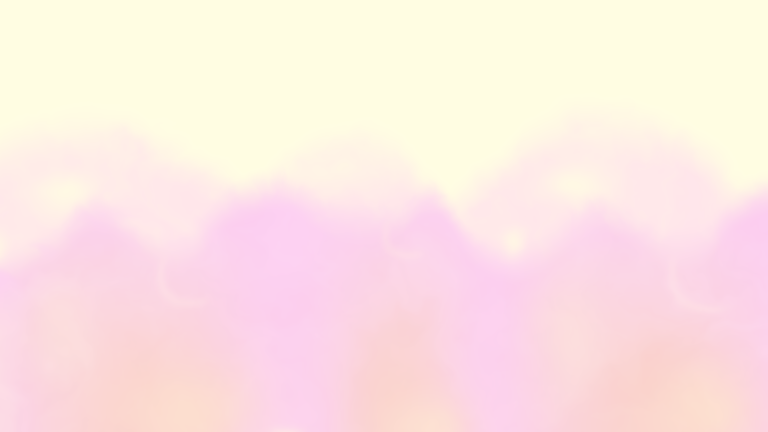
This background is drawn by a Shadertoy shader. Its source:

```glsl
// Pastel cloud bank under a cream sky: soft parabolic crests, a pink body and
// peach depths. Lobes wrap horizontally so the bank repeats, while warped value
// noise feathers each layer. Coordinates are measured in canvas heights.

const float PERIOD = 1.185;

float hash(vec2 cell) {
    vec3 q = fract(vec3(cell.xyx) * 0.1031);
    q += dot(q, q.yzx + 33.33);
    return fract((q.x + q.y) * q.z);
}

float noise(vec2 p) {
    vec2 i = floor(p), f = fract(p);
    f = f * f * (3.0 - 2.0 * f);
    return mix(mix(hash(i), hash(i + vec2(1, 0)), f.x),
               mix(hash(i + vec2(0, 1)), hash(i + vec2(1, 1)), f.x), f.y);
}

float fbm(vec2 p) {
    float sum = 0.0, gain = 0.5;
    for (int i = 0; i < 4; i++) {
        sum += gain * noise(p);
        p = mat2(1.6, 1.2, -1.2, 1.6) * p + 7.3;
        gain *= 0.5;
    }
    return sum;
}

// Signed horizontal distance to the nearest repeat of a centre
float wrapX(float x, float centre) {
    return mod(x - centre + 0.5 * PERIOD, PERIOD) - 0.5 * PERIOD;
}

float lobe(float x, float centre, float width) {
    float d = wrapX(x, centre) / width;
    return exp(-d * d);
}

float puff(vec2 p, vec2 centre, vec2 radius) {
    vec2 d = vec2(wrapX(p.x, centre.x), p.y - centre.y) / radius;
    return exp(-dot(d, d));
}

// Thin lit rim on the lower left of a rounded billow
float rim(vec2 p, vec2 centre, float radius) {
    vec2 d = vec2(wrapX(p.x, centre.x), p.y - centre.y);
    float band = (length(d) - radius) / 0.012;
    return exp(-band * band) * smoothstep(0.0, radius, -d.x - d.y);
}

void mainImage(out vec4 fragColor, in vec2 fragCoord) {
    vec2 uv = fragCoord / iResolution.y;
    vec2 drift = vec2(fbm(uv * 7.0), fbm(uv * 7.0 + 19.0)) - 0.47;
    vec2 p = uv + 0.05 * drift;
    float fluff = fbm(uv * vec2(10.0, 7.0) + 3.0 * drift) - 0.47;

    // Upper crests: a broad hump and a narrow one in each period
    vec3 color = vec3(1.0, 0.993, 0.888);
    float broad = wrapX(p.x, 0.215) / 0.359;
    float narrow = wrapX(p.x, 0.806) / 0.232;
    float crest = max(0.76 - 0.20 * broad * broad, 0.71 - 0.14 * narrow * narrow);
    float haze = smoothstep(-0.015, 0.14, crest - p.y + 0.05 * fluff);
    haze *= 0.85 + 0.5 * fluff;
    haze *= 1.0 - 0.75 * puff(p, vec2(0.15, 0.56), vec2(0.08, 0.045));
    haze *= 1.0 - 0.5 * puff(p, vec2(0.77, 0.60), vec2(0.12, 0.05));
    color = mix(color, vec3(1.0, 0.90, 0.92), clamp(haze, 0.0, 1.0));

    // Pink body with an uneven shoulder line
    float shoulder = 0.41
        + 0.12 * lobe(p.x, 0.22, 0.11) + 0.14 * lobe(p.x, 0.56, 0.10)
        + 0.12 * lobe(p.x, 0.69, 0.10) + 0.10 * lobe(p.x, 0.88, 0.12)
        + 0.12 * lobe(p.x, 1.02, 0.07);
    float body = smoothstep(-0.04, 0.075, shoulder - p.y + 0.05 * fluff);
    vec3 pink = mix(vec3(0.985, 0.835, 0.91), vec3(0.99, 0.815, 0.945),
                    clamp(lobe(p.x, 0.66, 0.17) + lobe(p.x, 1.15, 0.13), 0.0, 1.0));
    pink = mix(pink, vec3(0.99, 0.81, 0.95), 0.6 * smoothstep(0.38, 0.52, p.y));
    color = mix(color, pink, body);

    // Peach columns emerge toward the base
    float columns = lobe(p.x, 0.32, 0.23) + lobe(p.x, 0.92, 0.13);
    float depth = smoothstep(0.46, 0.08, p.y + 0.08 * fluff);
    color = mix(color, vec3(0.98, 0.825, 0.805), clamp(columns, 0.0, 1.0) * depth);

    // Pale billows and the small gaps that admit sky
    color = mix(color, vec3(0.988, 0.875, 0.865),
                0.85 * puff(p, vec2(0.14, 0.22), vec2(0.085, 0.13)));
    color = mix(color, vec3(0.992, 0.885, 0.81),
                0.85 * puff(p, vec2(0.45, 0.04), vec2(0.13, 0.10)));
    color = mix(color, vec3(0.992, 0.89, 0.82),
                0.8 * puff(p, vec2(1.0, 0.01), vec2(0.10, 0.07)));
    color = mix(color, vec3(0.99, 0.875, 0.89),
                0.7 * smoothstep(0.08, 0.0, p.x) * smoothstep(0.36, 0.22, p.y));
    color = mix(color, vec3(1.0, 0.98, 0.89),
                0.75 * puff(p, vec2(1.185, 0.435), vec2(0.025, 0.035)));
    color = mix(color, vec3(1.0, 0.96, 0.88),
                0.6 * puff(p, vec2(0.66, 0.0), vec2(0.035, 0.015)));

    // Faint rims and mottled tone
    float rims = rim(p, vec2(0.95, 0.46), 0.058) + rim(p, vec2(0.45, 0.37), 0.075);
    color = mix(color, vec3(1.0, 0.90, 0.90), 0.35 * rims);
    color += vec3(0.01, 0.035, 0.02) * fluff * body;
    fragColor = vec4(clamp(color, 0.0, 1.0), 1.0);
}
```
